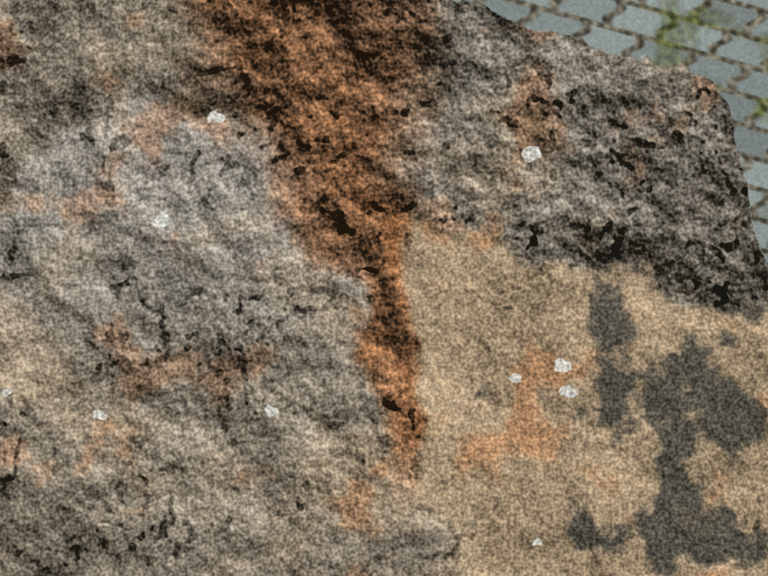
Reproduce this texture procedurally as a Shadertoy shader.

```glsl
#define LIGHT_DIR vec2(0.45, 0.89)
#define RELIEF 2.3
#define GRAIN 0.24
#define PIT_DEPTH 0.27
#define FLAKE_COUNT 10
#define RUST vec3(1.16, 0.91, 0.74)
#define TAN vec3(1.07, 0.98, 0.86)
#define SLATE vec3(0.97, 1.0, 1.05)
#define LICHEN vec3(0.25, 0.25, 0.23)
#define PAVER vec3(0.52, 0.56, 0.55)
#define MOSS vec3(0.34, 0.36, 0.21)
#define FLAKE vec3(0.82, 0.82, 0.79)

float hash(vec2 p) {
    vec3 q = fract(vec3(p.xyx) * 0.1031);
    q += dot(q, q.yzx + 33.33);
    return fract((q.x + q.y) * q.z);
}

float cornerSlope(vec2 cell, vec2 offset) {
    float angle = 6.2832 * hash(cell);
    return dot(vec2(cos(angle), sin(angle)), offset);
}

float gradientNoise(vec2 p) {
    vec2 i = floor(p), f = fract(p), e = vec2(1.0, 0.0);
    vec2 u = f * f * f * (f * (f * 6.0 - 15.0) + 10.0);
    float low = mix(cornerSlope(i, f), cornerSlope(i + e.xy, f - e.xy), u.x);
    float high = mix(cornerSlope(i + e.yx, f - e.yx), cornerSlope(i + e.xx, f - e.xx), u.x);
    return mix(low, high, u.y);
}

float fbm(vec2 p, int octaves) {
    float sum = 0.0, amp = 0.5;
    for (int i = 0; i < octaves; i++) {
        sum += amp * gradientNoise(p);
        p = mat2(1.6, 1.2, -1.2, 1.6) * p + 19.7;
        amp *= 0.5;
    }
    return sum;
}

// Interlocking stones with mossy joints, seen at a slant
vec3 pavement(vec2 p) {
    vec2 q = mat2(0.96, 0.27, -0.27, 0.96) * p / vec2(0.095, 0.05);
    q.x += 0.5 * mod(floor(q.y), 2.0) + 0.1 * sin(6.2832 * q.y);
    vec2 cell = floor(q);
    vec2 d = abs(fract(q) - 0.5);
    float stone = 1.0 - smoothstep(0.36, 0.47, max(d.x, d.y));
    float patchy = smoothstep(0.0, 0.2, fbm(p * 9.0 + 4.0, 3));
    vec3 joint = mix(vec3(0.40, 0.38, 0.33), MOSS, patchy);
    joint *= 1.0 + 0.9 * gradientNoise(p * 75.0);
    return mix(joint, PAVER * (0.9 + 0.2 * hash(cell)), stone * (1.0 - 0.5 * patchy));
}

// Pale chips scattered over the rock
float flakes(vec2 p) {
    float cover = 0.0;
    for (int i = 0; i < FLAKE_COUNT; i++) {
        float id = float(i);
        vec2 center = vec2(1.3 * hash(vec2(id, 3.1)), 0.8 * hash(vec2(id, 8.7)));
        float radius = mix(0.007, 0.020, hash(vec2(id, 5.3)));
        vec2 d = (p - center) * vec2(1.0, 1.3);
        float edge = length(d) + 0.012 * gradientNoise(p * 65.0);
        cover = max(cover, 1.0 - smoothstep(radius - 0.003, radius + 0.002, edge));
    }
    return cover;
}

void mainImage(out vec4 fragColor, in vec2 fragCoord) {
    vec2 p = fragCoord / iResolution.y;
    vec2 q = p + 0.13 * vec2(fbm(p * 5.0, 4), fbm(p * 5.0 + 17.0, 4));

    // Large forms: rusty crevice, pale slab, right ridge, left boulder
    float side = q.x - (0.76 - 0.24 * q.y);
    float width = 0.04 + 0.19 * smoothstep(0.4, 1.0, q.y);
    float crevice = 1.0 - smoothstep(0.55, 1.25, abs(side) / width);
    crevice *= smoothstep(0.08, 0.28, q.y);
    float aboveSlab = q.y - (0.64 - 0.3 * (q.x - 0.69));
    float rightSide = smoothstep(0.0, 0.06, side);
    float slab = rightSide * (1.0 - smoothstep(-0.02, 0.01, aboveSlab));
    float ridge = rightSide * smoothstep(-0.02, 0.01, aboveSlab);
    float dome = length((q - vec2(0.28, 0.42)) / vec2(0.35, 0.41));
    float boulder = 1.0 - smoothstep(0.96, 1.02, dome);
    float rim = smoothstep(0.96, 1.02, dome) * (1.0 - smoothstep(1.02, 1.15, dome));
    float overhang = ridge * smoothstep(0.85, 1.05, q.x) * (1.0 - smoothstep(0.01, 0.10, aboveSlab));

    // Surface: broad stains, sunlit relief, pits and mineral grain
    float rough = mix(1.0, 0.55, slab) + 0.3 * max(crevice, ridge);
    float stain = fbm(p * 3.5 + 31.0, 4);
    vec2 r = p * 9.0;
    float relief = fbm(r, 5) - fbm(r + 0.054 * LIGHT_DIR, 5);
    float pits = smoothstep(0.15, 0.42, gradientNoise(q * 34.0) + 0.5 * gradientNoise(p * 80.0));
    pits *= smoothstep(-0.2, 0.2, fbm(p * 6.0 + 7.0, 3));
    float grain = gradientNoise(p * 175.0) + 0.6 * gradientNoise(p * 90.0 + 5.0);

    float tone = 0.50 + 0.03 * boulder + 0.11 * slab - 0.11 * crevice - 0.04 * ridge;
    tone += 0.08 * boulder * smoothstep(0.45, 0.8, q.y) - 0.10 * rim * smoothstep(0.3, 0.6, q.y);
    tone += 0.32 * stain + RELIEF * rough * relief + GRAIN * grain;
    tone -= PIT_DEPTH * rough * pits + 0.17 * overhang;
    tone -= 0.14 * (1.0 - smoothstep(0.0, 0.12, length(q - vec2(0.06, 0.0))));
    tone = clamp(tone, 0.10, 0.86);

    // Mineral tints over a warm grey ramp
    vec3 color = tone * vec3(1.0, 0.935, 0.85) + vec3(0.0, -0.004, -0.018);
    color *= mix(vec3(1.0), TAN, 0.7 * slab + 0.4 * smoothstep(0.0, 0.2, stain) * (1.0 - slab));
    color *= mix(vec3(1.0), SLATE, max(boulder * smoothstep(0.3, 0.6, q.y), 0.6 * ridge));
    color *= mix(vec3(1.0), RUST, max(crevice, 0.5 * smoothstep(0.08, 0.25, fbm(p * 7.0 + 53.0, 4))));

    // Dark lichen spreading over the slab
    float spread = 1.0 - length((p - vec2(1.21, 0.25)) / vec2(0.30, 0.30));
    float lichen = slab * smoothstep(0.12, 0.24, 0.3 * spread + 0.9 * fbm(p * 8.0 + 71.0, 5));
    color = mix(color, LICHEN * (1.0 + 1.2 * grain * 0.6 + 2.0 * relief), 0.8 * lichen);
    color = mix(color, FLAKE * (1.0 + 0.35 * grain), 0.9 * flakes(p));

    // Paving beyond the top right edge of the rock
    float skyline = 1.0 - 0.3 * (p.x - 0.78) - 0.3 * smoothstep(1.24, 1.34, p.x);
    float beyond = p.y - skyline + 0.06 * fbm(p * 14.0, 4);
    color = mix(color, pavement(p) * (1.0 + 0.12 * grain), smoothstep(-0.003, 0.004, beyond));
    fragColor = vec4(clamp(color, 0.0, 1.0), 1.0);
}
```
